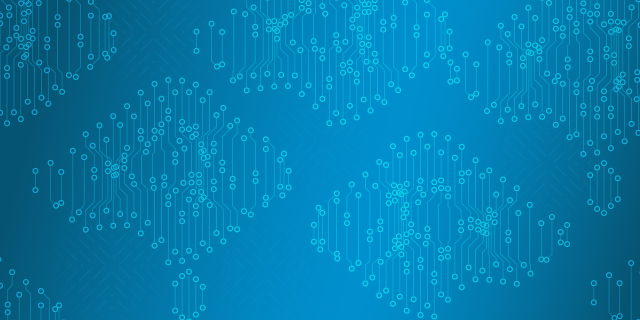
A Shadertoy shader for this background:

```glsl
// Lobed clusters of glowing circuit traces over a blue gradient with faint chevrons.

// Upper and lower outline of a cluster, at even steps across its width
const float UPPER[13] = float[13](0.0, .04, .117, .156, .203, .266, .284, .281, .247, .174, .128, .086, 0.0);
const float LOWER[13] = float[13](-.06, -.138, -.185, -.172, -.17, -.208, -.286, -.279, -.247, -.208, -.138, -.091, -.052);

// Cluster centre, horizontal direction, and whether it has a stem
const vec4 CLUSTERS[7] = vec4[7](
    vec4(.526, .466, 1, 1), vec4(1.357, .297, -1, 0), vec4(1.029, .901, 1, 0),
    vec4(1.823, .805, 1, 1), vec4(-.021, .896, 1, 0), vec4(-.177, -.008, 1, 0),
    vec4(2.271, .115, 1, 0));

const vec2 CHEVRONS[5] = vec2[5](vec2(.48, .9), vec2(1.01, .56),
    vec2(1.71, .49), vec2(.35, .17), vec2(.83, .15));

const float LANE = .0215;  // spacing of the traces
const float DOT = .0075;   // radius of the end rings

float hash(vec2 p) {
    return fract(sin(dot(p, vec2(127.1, 311.7))) * 43758.55);
}

float stroke(float dist, float halfWidth) {
    return clamp((halfWidth - abs(dist)) * iResolution.y + .5, 0.0, 1.0);
}

vec2 outline(float x) {
    float s = clamp(x / .064 + 6.0, 0.0, 11.999);
    int i = int(s);
    return vec2(mix(UPPER[i], UPPER[i + 1], fract(s)), mix(LOWER[i], LOWER[i + 1], fract(s)));
}

// Sideways shift of a lane: one diagonal jog out and one back
float jog(float y, float lane) {
    float size = .03 * sin(lane * .5 + .8);
    float high = .07 + .04 * sin(lane * .22);
    float low = -.09 + .035 * sin(lane * .27 + 2.0);
    float a = abs(size);
    return sign(size) * (clamp(y - low, 0.0, a) - clamp(y - high, 0.0, a));
}

// One lane cut into segments, each with a ring at both ends: x = line, y = ring
vec2 traces(vec2 q, float lane, vec2 span, float seed) {
    vec2 ink = vec2(0);
    float count = max(1.0, floor((span.x - span.y) / .13));
    float shift = jog(q.y, lane);
    float slope = (jog(q.y + .001, lane) - shift) / .001;
    float side = (q.x - lane * LANE - shift) / sqrt(1.0 + slope * slope);
    for (float k = 0.0; k < count; k++) {
        float start = k + (k > 0.0 ? .6 * hash(vec2(lane + seed, k)) - .3 : 0.0);
        float end = k + 1.0;
        if (end < count) end += .6 * hash(vec2(lane + seed, end)) - .3;
        float top = mix(span.x, span.y, start / count);
        float bottom = mix(span.x, span.y, end / count);
        if (end < count) bottom += .024;
        if (q.y < top - DOT && q.y > bottom + DOT) ink.x = max(ink.x, stroke(side, .0011));
        vec2 a = vec2(lane * LANE + jog(top, lane), top);
        vec2 b = vec2(lane * LANE + jog(bottom, lane), bottom);
        float ring = min(abs(length(q - a) - DOT), abs(length(q - b) - DOT));
        ink.y = max(ink.y, stroke(ring, .0018));
    }
    return ink;
}

vec2 cluster(vec2 q, float stem, float seed) {
    vec2 ink = vec2(0);
    if (abs(q.x) > .43 || abs(q.y) > .5) return ink;
    float nearest = floor(q.x / LANE + .5);
    for (float i = -2.0; i <= 2.0; i++) {
        float lane = nearest + i;
        float x = lane * LANE;
        if (abs(x) > .39) continue;
        vec2 span = outline(x);
        // Every other lane stops short of the rim
        if (mod(lane, 2.0) > .5)
            span += vec2(-.03, .025) * (1.0 + hash(vec2(lane, seed)));
        if (span.x - span.y > .03) ink = max(ink, traces(q, lane, span, seed));
        float off = abs(x - .06);
        if (stem > .5 && off < .06)
            ink = max(ink, traces(q, lane, vec2(-.31 - 1.1 * off, -.475 + off), seed + 9.0));
    }
    return ink;
}

// Nested chevrons around a diagonal cross, fading outwards
float chevrons(vec2 q) {
    vec2 d = abs(vec2(q.x + q.y, q.x - q.y)) * .707;
    float arm = min(d.x, d.y);
    float line = stroke(abs(fract(arm / .026) - .5) * .026, .0015);
    float gap = step(.25, fract(max(d.x, d.y) / .07 + .5 * floor(arm / .026)));
    return line * gap * (1.0 - smoothstep(.08, .24, length(q)));
}

void mainImage(out vec4 fragColor, in vec2 fragCoord) {
    vec2 p = fragCoord / iResolution.y;
    p.x += 1.0 - .5 * iResolution.x / iResolution.y;

    // Tilted bright band, darker towards both sides
    float d = p.x - 1.09 - .26 * p.y;
    float r = min(abs(d) / (d < 0.0 ? 1.15 : .85), 1.0);
    float light = 1.0 - pow(r, 1.4);
    vec3 color = mix(vec3(.025, .33, .45), vec3(0.0, .565, .81), light);

    float faint = 0.0;
    for (int i = 0; i < 5; i++) faint = max(faint, chevrons(p - CHEVRONS[i]));
    color = mix(color, vec3(.04, .66, .82), .2 * faint);

    vec2 ink = vec2(0);
    for (int i = 0; i < 7; i++) {
        vec4 c = CLUSTERS[i];
        ink = max(ink, cluster((p - c.xy) * vec2(c.z, 1), c.w, float(i) * 17.0));
    }
    vec3 glow = mix(vec3(.06, .66, .84), vec3(.03, .86, .94), light);
    color = mix(color, glow, max(.55 * ink.x, .95 * ink.y));
    fragColor = vec4(color, 1.0);
}
```
